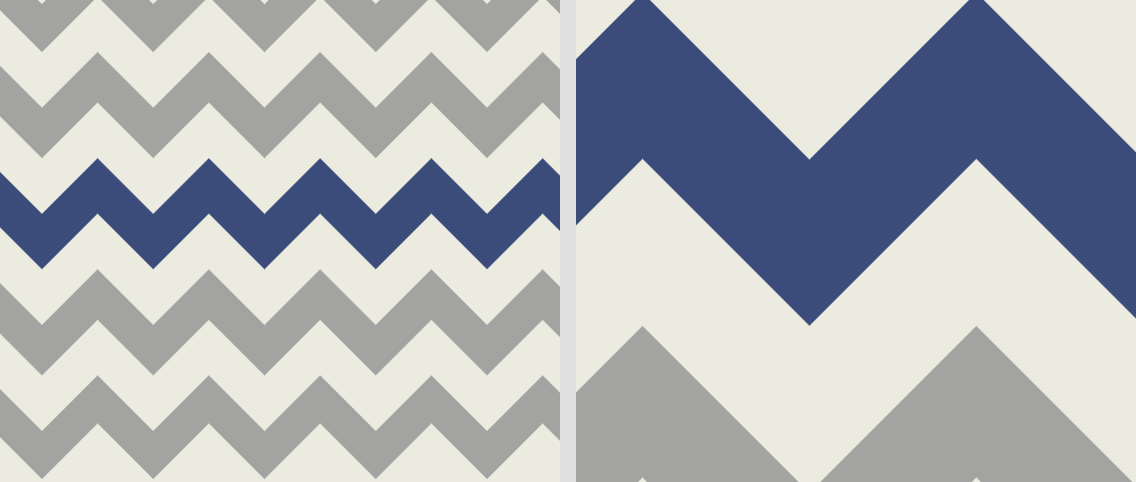
Left, the full canvas; right, a detail of the centre.
Write a Shadertoy shader that draws this pattern.

```glsl
// Horizontal chevron stripes on cream: one blue stripe with grey ones above and below.
// A triangle wave flattens the zigzag into straight bands, which are mirrored about
// the blue stripe and grow slightly thinner away from it.

// Signed distance to stripe n, counted outward from the blue one; d is the flattened height
float stripeDistance(float d, float n) {
    float centre = 1.884 * n + 0.069 * min(n, 1.0);
    float halfHeight = 0.41 + 0.088 * exp2(-n);
    return (abs(abs(d) - centre) - halfHeight) * 0.7071; // 45 degree slope
}

void mainImage(out vec4 fragColor, in vec2 fragCoord) {
    // One unit is half a zigzag period
    float pixel = 10.066 / iResolution.x;
    vec2 p = (fragCoord - 0.5 * iResolution.xy) * pixel;

    // Triangle wave: 0 at the peaks, 1 at the valleys
    float zigzag = abs(mod(p.x + 0.279, 2.0) - 1.0);
    float d = p.y + zigzag - 0.99;

    vec3 cream = vec3(0.920, 0.923, 0.876);
    vec3 grey = vec3(0.640, 0.640, 0.635);
    vec3 blue = vec3(0.236, 0.300, 0.480);

    // Lay the stripes over the ground with smooth edges
    vec3 colour = cream;
    for (int i = 0; i < 3; i++) {
        float edge = stripeDistance(d, float(i));
        float coverage = 1.0 - smoothstep(-0.8 * pixel, 0.8 * pixel, edge);
        colour = mix(colour, i == 0 ? blue : grey, coverage);
    }
    fragColor = vec4(colour, 1.0);
}
```
